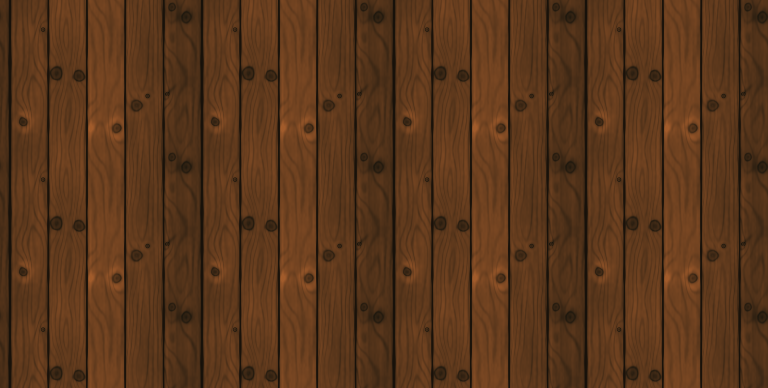
This texture is drawn by a Shadertoy shader. Its source:

```glsl
// Dark brown vertical pine planks with knots, arched grain and narrow dark gaps.

const float TAU = 6.28319;
const float PLANKS_ACROSS = 20.0;          // four repeats of five planks
const vec2 TILE = vec2(5.0, 3.906);        // repeat size, in plank widths
const float TILE_SHIFT = 0.26;             // first gap from the left edge
const vec3 DARK_WOOD = vec3(0.19, 0.13, 0.07);
const vec3 LIGHT_WOOD = vec3(0.53, 0.305, 0.147);
const vec3 GAP_COLOR = vec3(0.08, 0.06, 0.035);
const float PLANK_TONE[5] = float[5](0.56, 0.61, 0.71, 0.53, 0.42);

// Knots: centre x and y in plank widths, radius, brightness of the halo
const int KNOTS = 10;
const vec4 KNOT[KNOTS] = vec4[KNOTS](
    vec4(0.36, 3.18, 0.11, 0.36), vec4(0.86, 0.78, 0.055, 0.0),
    vec4(1.22, 1.91, 0.16, 0.06), vec4(1.80, 1.98, 0.14, 0.06),
    vec4(2.77, 3.34, 0.12, 0.34), vec4(3.30, 2.74, 0.14, 0.10),
    vec4(3.58, 2.50, 0.06, 0.16), vec4(4.23, 0.18, 0.10, 0.0),
    vec4(4.60, 0.45, 0.14, 0.0), vec4(4.10, 2.45, 0.05, 0.0));

float hash(vec2 p) {
    return fract(sin(dot(p, vec2(127.1, 311.7))) * 43758.5453);
}

// Value noise that wraps after the given number of cells
float tileNoise(vec2 uv, vec2 cells) {
    vec2 p = uv * cells;
    vec2 i = floor(p);
    vec2 f = p - i;
    f = f * f * (3.0 - 2.0 * f);
    vec2 a = mod(i, cells);
    vec2 b = mod(i + 1.0, cells);
    return mix(mix(hash(a), hash(vec2(b.x, a.y)), f.x),
               mix(hash(vec2(a.x, b.y)), hash(b), f.x), f.y);
}

// Shortest offset between two points of the vertically repeating tile
vec2 tileOffset(vec2 p, vec2 centre) {
    vec2 d = p - centre;
    d.y -= TILE.y * floor(d.y / TILE.y + 0.5);
    return d;
}

float spot(vec2 d, vec2 size) {
    d /= size;
    return exp(-dot(d, d));
}

// x: change of tone, y: push on the growth rings, z: cover of the core
vec3 knotEffect(vec2 d, float radius, float halo, float wobble) {
    float r = length(d * vec2(1.0, 0.9)) / radius + 0.45 * (wobble - 0.5);
    float core = 1.0 - smoothstep(0.75, 1.1, r);
    float pith = exp(-9.0 * r * r);
    float rim = exp(-22.0 * (r - 0.88) * (r - 0.88));
    float glow = halo * exp(-1.6 * (r - 1.75) * (r - 1.75));
    float shade = 0.14 * exp(-0.22 * r * r);
    float push = 16.0 * radius * spot(d, radius * vec2(1.8, 4.5));
    return vec3(glow - shade - 0.24 * core - 0.2 * pith - 0.34 * rim, push, core);
}

// Growth rings: nested tall arches around the heart line of each plank
float ringLines(vec2 uv, float side, float push) {
    float heart = side + 0.45 * (tileNoise(uv, vec2(5.0, 3.0)) - 0.5);
    float height = 7.0 * sqrt(heart * heart + 0.006)
                 + 3.6 * tileNoise(uv + 0.31, vec2(5.0, 3.0))
                 + 0.6 * tileNoise(uv, vec2(25.0, 8.0));
    float wave = 0.5 + 0.5 * sin(TAU * (height + push));
    return wave * wave * wave;
}

// Dark line on both sides of a plank border
float gapMask(float edge, float halfWidth, float blur) {
    return 1.0 - smoothstep(halfWidth - blur, halfWidth + blur, edge);
}

void mainImage(out vec4 fragColor, in vec2 fragCoord) {
    float pixel = PLANKS_ACROSS / iResolution.x;
    vec2 p = vec2(fragCoord.x, iResolution.y - fragCoord.y) * pixel;
    p.x -= TILE_SHIFT;
    p = mod(p, TILE);
    float plank = min(floor(p.x), 4.0);
    float side = p.x - plank - 0.5;
    vec2 uv = p / TILE;
    vec2 grainUv = uv + vec2(0.0, 0.37 * plank);

    // Knots only mark the plank they grow in
    float wobble = tileNoise(uv, vec2(35.0, 27.0));
    vec3 knots = vec3(0.0);
    for (int i = 0; i < KNOTS; i++) {
        vec4 k = KNOT[i];
        if (floor(k.x) == plank)
            knots += knotEffect(tileOffset(p, k.xy), k.z, k.w, wobble);
    }

    // Base tone, broad stains, rings and long fine fibres
    float baseTone = PLANK_TONE[int(plank)];
    float tone = baseTone + knots.x * min(1.0, 1.7 * baseTone);
    tone += 0.22 * (tileNoise(grainUv, vec2(10.0, 4.0)) - 0.5);
    tone += 0.10 * (tileNoise(grainUv, vec2(40.0, 3.0)) - 0.5);
    tone += 0.15 * (tileNoise(grainUv, vec2(100.0, 5.0)) - 0.5);
    tone += 0.08 * (tileNoise(grainUv, vec2(120.0, 40.0)) - 0.5);
    float ringDepth = mix(0.08, 0.28, tileNoise(grainUv, vec2(15.0, 5.0)));
    ringDepth *= 1.0 - 0.8 * min(knots.z, 1.0);
    tone -= ringDepth * (ringLines(grainUv, side, knots.y) - 0.31);

    // Worn pale patch beside a border
    if (plank == 2.0)
        tone += (0.2 + 0.5 * wobble) * spot(tileOffset(p, vec2(2.1, 3.36)), vec2(0.15, 0.2));
    // Dark smear between two knots and a slanting streak
    if (plank == 4.0) {
        tone -= 0.16 * spot(tileOffset(p, vec2(4.45, 0.4)), vec2(0.3, 0.16));
        vec2 d = tileOffset(p, vec2(4.18, 2.36));
        tone -= 0.3 * spot(vec2(d.x - d.y, d.x + d.y), vec2(0.26, 0.07));
    }

    // Rounded plank sides with a faint lit lip
    float edge = 0.5 - abs(side);
    tone -= 0.30 * exp(-edge * 20.0);
    tone += 0.12 * spot(vec2(side + 0.41, 0.0), vec2(0.035, 1.0));

    // Gaps, wider where the tile begins
    float border = mod(plank + step(0.0, side), 5.0);
    float halfWidth = mix(0.025, 0.038, step(border, 0.5));
    halfWidth += 0.014 * (tileNoise(uv, vec2(5.0, 12.0)) - 0.5);
    vec3 color = mix(DARK_WOOD, LIGHT_WOOD, clamp(tone, -0.25, 1.3));
    color = mix(color, GAP_COLOR, 0.92 * gapMask(edge, halfWidth, pixel * 0.5));
    fragColor = vec4(color, 1.0);
}
```
